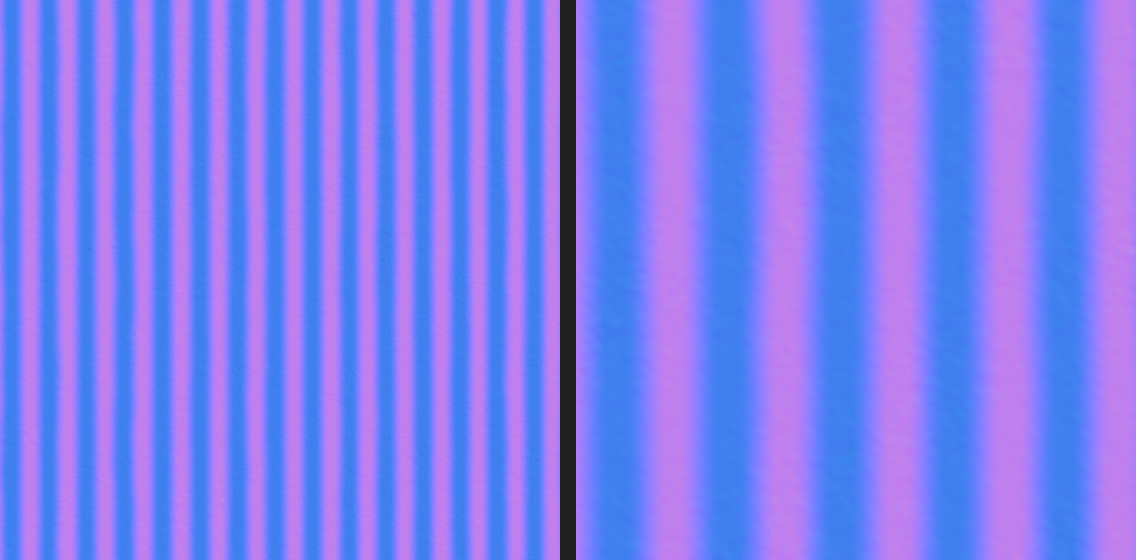
Left: the whole. Right: its middle third, enlarged.
Reproduce this texture map procedurally as a WebGL 2 fragment shader.

```glsl
#version 300 es
precision highp float;
// Tangent-space normal map of a corrugated sheet: soft vertical ridges whose
// flanks lean left and right, with slightly wandering edges and a fine plaster
// grain. Slopes are summed, then packed as a unit normal. Tiles both ways.

#define STRIPES 15.0       // ridges across the tile
#define PHASE 0.835        // place of the first right-leaning flank, in stripes
#define DRIFT 0.035        // slow sideways drift over the tile, in stripes
#define FLANK_START 0.06   // flank begins to turn, in stripes from its middle
#define FLANK_END 0.433    // flank has fully turned
#define LEAN 0.5           // sideways normal component on a flank
#define JITTER 0.014       // fixed offset of each edge
#define WOBBLE 0.04        // largest wander of an edge along its length
#define FINE_CELLS 210.0   // fine grain cells across the tile
#define COARSE_CELLS 96.0  // coarse grain cells across the tile
#define GRAIN 0.055        // grain slope

uniform vec2 u_resolution;
out vec4 outColor;

const float TAU = 6.2831853;

float hash(vec2 p) {
    vec3 q = fract(vec3(p.xyx) * 0.1031);
    q += dot(q, q.yzx + 33.33);
    return fract((q.x + q.y) * q.z);
}

// Offset of one edge at height y; whole frequencies keep it periodic.
float edgeOffset(float stripe, float side, float y) {
    vec2 key = vec2(stripe, side * 7.0 + 3.0);
    float fixedPart = (hash(key) * 2.0 - 1.0) * JITTER;
    float strength = hash(key + 21.0);
    float phase = TAU * hash(key + 43.0);
    float wave = 0.5 * sin(TAU * 2.0 * y + phase)
               + 0.3 * sin(TAU * 5.0 * y + phase * 2.7)
               + 0.2 * sin(TAU * 11.0 * y + phase * 4.1);
    return fixedPart + WOBBLE * mix(0.15, 1.0, strength * strength * strength) * wave;
}

// Sideways normal component of the corrugation.
float ridgeLean(vec2 uv) {
    float u = uv.x * STRIPES - PHASE + DRIFT * cos(TAU * uv.x);
    float stripe = floor(u + 0.5);
    float offset = u - stripe;
    float side = step(0.0, offset);
    float d = abs(offset) + edgeOffset(mod(stripe, STRIPES), side, uv.y);
    return mix(LEAN, -LEAN, smoothstep(FLANK_START, FLANK_END, d));
}

// Slope of cellular bumps and pits, one per wrapped cell.
vec2 grainSlope(vec2 uv, float cells) {
    vec2 p = uv * cells;
    vec2 base = floor(p);
    vec2 slope = vec2(0.0);
    for (int j = -1; j <= 1; j++) {
        for (int i = -1; i <= 1; i++) {
            vec2 cell = base + vec2(i, j);
            vec2 key = mod(cell, cells);
            vec2 center = cell + vec2(hash(key + 11.0), hash(key + 57.0));
            vec2 r = p - center;
            float falloff = max(0.0, 1.0 - dot(r, r));
            slope += (hash(key + 93.0) * 2.0 - 1.0) * r * falloff;
        }
    }
    // Fade out where cells become smaller than the sampling can carry.
    return slope * smoothstep(0.8, 2.2, u_resolution.x / cells);
}

// Slow periodic patches of stronger and weaker grain.
float grainPatches(vec2 uv) {
    float a = sin(TAU * (3.0 * uv.x + 2.0 * uv.y) + 1.3);
    float b = sin(TAU * (5.0 * uv.y - 4.0 * uv.x) + 2.0 * a);
    return 0.85 + 0.3 * a * b;
}

void main() {
    vec2 uv = gl_FragCoord.xy / u_resolution;

    // Ridges plus grain, as the sideways part of the normal
    vec2 grain = grainSlope(uv, FINE_CELLS) + 0.6 * grainSlope(uv, COARSE_CELLS);
    vec2 tilt = vec2(ridgeLean(uv), 0.0) + GRAIN * grainPatches(uv) * grain;

    // Unit normal packed into colour
    float up = sqrt(max(0.0, 1.0 - dot(tilt, tilt)));
    outColor = vec4(vec3(tilt, up) * 0.5 + 0.5, 1.0);
}
```
